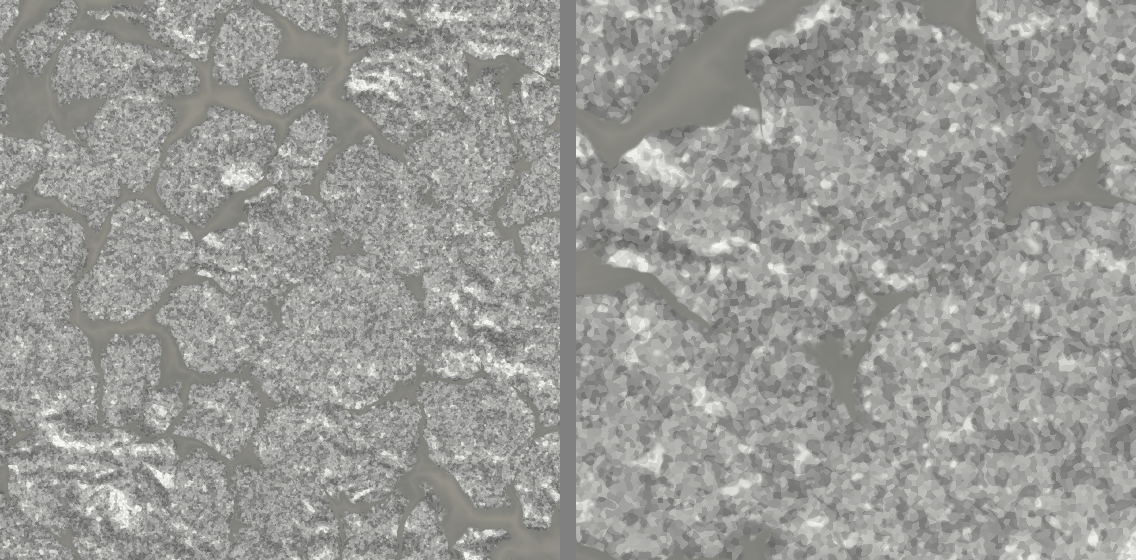
Left, the full canvas; right, a detail of the centre.
Give the GLSL for this texture, as a Shadertoy shader.

```glsl
// Weathered grey stone slabs set in smooth mortar. Warped cellular noise lays out
// the slabs, its three nearest distances shape seams that pool at the junctions,
// and fine grains, dark pits and side-lit ridges roughen each slab.

const vec3 MORTAR_DARK  = vec3(0.495, 0.497, 0.478);
const vec3 MORTAR_LIGHT = vec3(0.590, 0.580, 0.540);
const vec3 STONE_TINT   = vec3(1.004, 1.004, 0.990);
const float SLABS  = 6.5;    // slabs across the canvas
const float PITS   = 150.0;  // pits across the canvas
const float GRAINS = 270.0;  // grains across the canvas

vec2 hash2(vec2 p) {
    vec3 q = fract(p.xyx * vec3(0.1031, 0.1030, 0.0973));
    q += dot(q, q.yzx + 33.33);
    return fract((q.xx + q.yz) * q.zy);
}

float valueNoise(vec2 p) {
    vec2 i = floor(p), f = fract(p);
    f = f * f * (3.0 - 2.0 * f);
    float low  = mix(hash2(i).x, hash2(i + vec2(1, 0)).x, f.x);
    float high = mix(hash2(i + vec2(0, 1)).x, hash2(i + vec2(1, 1)).x, f.x);
    return mix(low, high, f.y);
}

// Layered noise in 0..1, each layer turned and about twice as fine
float layers(vec2 p, int count) {
    float sum = 0.0, weight = 0.5, total = 0.0;
    for (int i = 0; i < count; i++) {
        sum += weight * valueNoise(p);
        total += weight;
        weight *= 0.5;
        p = mat2(1.6, 1.2, -1.2, 1.6) * p + 17.3;
    }
    return sum / total;
}

// Three nearest distances in xyz, random value of the nearest cell in w
vec4 cellular(vec2 p) {
    vec2 cell = floor(p), f = fract(p);
    vec4 near = vec4(9.0, 9.0, 9.0, 0.0);
    for (int y = -1; y <= 1; y++)
    for (int x = -1; x <= 1; x++) {
        vec2 o = vec2(x, y);
        vec2 rnd = hash2(cell + o);
        float d = length(o + rnd - f);
        if (d < near.x) near = vec4(d, near.xy, fract(rnd.x * 7.31 + rnd.y * 3.7));
        else if (d < near.y) near.yz = vec2(d, near.y);
        else near.z = min(near.z, d);
    }
    return near;
}

vec2 warp(vec2 p, float frequency, float amount) {
    vec2 q = p * frequency;
    return p + amount * (vec2(layers(q, 3), layers(q + 41.7, 3)) - 0.5);
}

// Positive inside the mortar, negative on the slabs
float seam(vec4 cell, float width) {
    return width - (cell.y - cell.x) - 0.35 * (cell.z - cell.x);
}

// Height of creased ridges, highest along the crests
float ridges(vec2 p) {
    float crest = 1.0 - abs(2.0 * layers(p * vec2(9.0, 13.0), 3) - 1.0);
    return crest * crest + 0.5 * layers(p * 38.0, 2);
}

vec3 mortarColor(vec2 p, float depth) {
    float stain = layers(p * 24.0, 4);
    float warmth = smoothstep(0.02, 0.24, depth) * 0.6 + (stain - 0.5) * 0.7 + 0.2;
    return mix(MORTAR_DARK, MORTAR_LIGHT, clamp(warmth, 0.0, 1.0));
}

vec3 stoneColor(vec2 p, float relief, float shade, float slabTone) {
    float grain = cellular(p * GRAINS).w;
    float pits = layers(p * PITS, 2) + relief * 0.55 - shade * 0.12;
    float pitted = 1.0 - smoothstep(0.41, 0.50, pits);
    float tone = 0.655 + 0.15 * (grain - 0.5) + 0.03 * (slabTone - 0.5);
    tone += 0.20 * relief - 0.11 * pitted - 0.035 * shade;
    // Bright flecks gather on the lit crests
    float fleck = layers(p * PITS * 0.8 + 9.1, 2) + relief * 0.9;
    tone += 0.17 * smoothstep(0.70, 0.86, fleck);
    return clamp(tone, 0.36, 0.96) * STONE_TINT;
}

void mainImage(out vec4 fragColor, in vec2 fragCoord) {
    vec2 p = fragCoord / iResolution.y;

    // Slab layout with ragged outlines
    vec2 bent = warp(warp(p, 7.0, 0.13), 34.0, 0.022);
    vec4 slab = cellular(bent * SLABS);
    float width = mix(-0.10, 0.43, layers(p * 5.0 + 3.0, 2));
    float ragged = 0.05 * (valueNoise(p * 130.0) - 0.5);
    float depth = seam(slab, width) + ragged;

    // Ridges lit from the lower left, strongest in rough patches
    vec2 folded = warp(p, 11.0, 0.07);
    float slope = ridges(folded) - ridges(folded + vec2(0.007, 0.011));
    float rough = smoothstep(0.36, 0.68, layers(p * 4.5 + 20.0, 2) + 0.2 * (slab.w - 0.5));
    float relief = clamp(slope * mix(0.25, 1.25, rough), -0.4, 0.45);

    // Pits thicken beside the seams
    float shade = smoothstep(-0.14, 0.0, depth);
    vec3 stone = stoneColor(p, relief, shade, slab.w);
    vec3 mortar = mortarColor(p, depth);
    float edge = 0.012 + SLABS / iResolution.y;
    fragColor = vec4(mix(stone, mortar, smoothstep(-edge, edge, depth)), 1.0);
}
```
